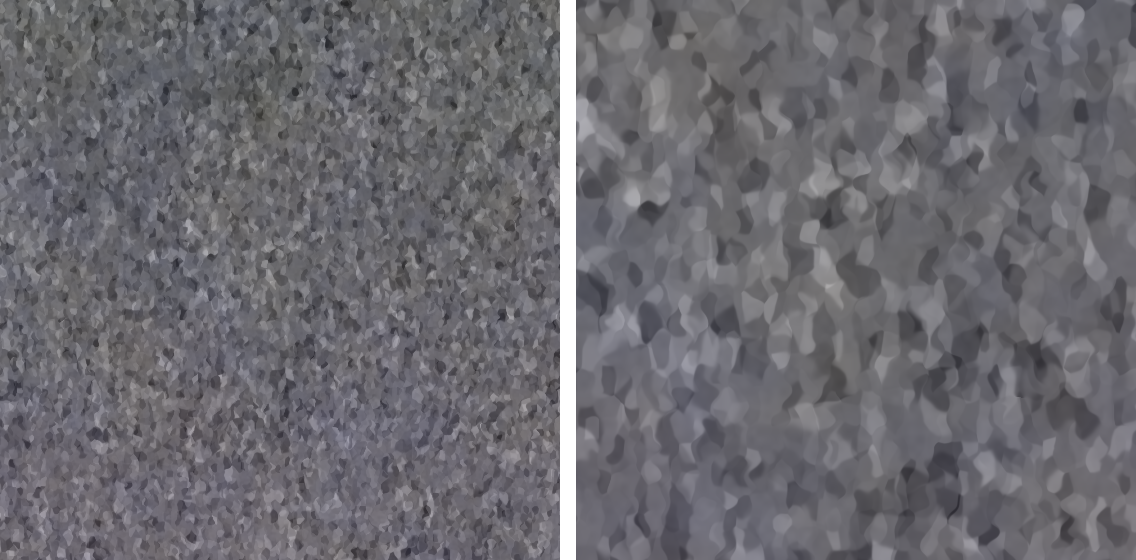
Left, the full canvas; right, a detail of the centre.
This texture is drawn by a WebGL 1 fragment shader. Its source:

```glsl
precision highp float;

// Weathered grey granite: two sizes of soft-edged, slightly upright mineral
// grains made by blending jittered cells, over broad clouds of shade and
// blue, violet and olive tint, finished with a faint fine mottle.

uniform vec2 u_resolution;

const vec3 STONE = vec3(0.413, 0.407, 0.430);
const vec3 BLUE_SHIFT = vec3(-0.012, -0.004, 0.026);
const vec3 VIOLET_SHIFT = vec3(0.010, -0.010, 0.012);

// Sine-free hash: two random values in 0..1 for a lattice point.
vec2 hash2(vec2 p, float seed) {
  vec3 q = fract(vec3(p.xyx + seed) * vec3(0.1031, 0.1030, 0.0973));
  q += dot(q, q.yzx + 33.33);
  return fract((q.xx + q.yz) * q.zy);
}

// Value noise in -1..1.
float noise(vec2 p, float seed) {
  vec2 cell = floor(p);
  vec2 f = fract(p);
  f = f * f * (3.0 - 2.0 * f);
  float low = mix(hash2(cell, seed).x, hash2(cell + vec2(1.0, 0.0), seed).x, f.x);
  float high = mix(hash2(cell + vec2(0.0, 1.0), seed).x, hash2(cell + 1.0, seed).x, f.x);
  return 2.0 * mix(low, high, f.y) - 1.0;
}

// Layered noise for clouds with ragged borders.
float cloud(vec2 p, float seed) {
  float sum = 0.0;
  float weight = 0.55;
  for (int octave = 0; octave < 4; octave++) {
    sum += weight * noise(p, seed);
    p = mat2(1.6, 1.2, -1.2, 1.6) * p + 7.3;
    weight *= 0.55;
  }
  return sum;
}

// Grain tone in -1..1: each cell is a tilted ellipse with its own shade;
// a cubic spread leaves most grains grey and a few very light or dark.
float grains(vec2 p, float seed, float sharpness) {
  vec2 cell = floor(p);
  float toneSum = 0.0;
  float weightSum = 0.0;
  for (int y = -1; y <= 1; y++) {
    for (int x = -1; x <= 1; x++) {
      vec2 id = cell + vec2(float(x), float(y));
      vec2 site = id + 0.1 + 0.8 * hash2(id, seed);
      vec2 traits = hash2(id, seed + 41.0);
      float angle = 1.6 * (traits.x - 0.5);
      float c = cos(angle);
      float s = sin(angle);
      vec2 d = mat2(c, s, -s, c) * (p - site) * vec2(1.2, 0.85);
      float weight = exp(-sharpness * dot(d, d));
      float shade = 2.0 * traits.y - 1.0;
      toneSum += weight * shade * shade * shade;
      weightSum += weight;
    }
  }
  return toneSum / max(weightSum, 1e-9);
}

void main() {
  vec2 uv = gl_FragCoord.xy / u_resolution;

  // Bend the grain borders so that they look chipped.
  vec2 bend = vec2(noise(uv * 120.0, 3.0), noise(uv * 120.0, 9.0));
  vec2 grainUv = uv + 0.0032 * bend;

  // Crystals, with their contrast varying from region to region.
  float contrast = 1.0 + 0.3 * cloud(uv * 7.0, 17.0);
  float coarse = grains(grainUv * vec2(72.0, 56.0), 5.0, 16.0);
  float fine = grains(grainUv * vec2(124.0, 94.0), 23.0, 13.0);
  float tone = contrast * (0.135 * coarse + 0.115 * fine);

  // Broad light, stained patches and fine mottle.
  float shadeCloud = cloud(uv * 5.0, 31.0);
  tone += 0.022 * shadeCloud + 0.035 * (0.5 - uv.y);
  tone -= 0.05 * smoothstep(0.45, 0.85, cloud(uv * 4.5, 53.0));
  tone += 0.012 * noise(uv * 210.0, 61.0);

  // Tint drifts between blue and olive, with violet towards the bottom.
  float tint = cloud(uv * 8.0, 71.0) + 0.3 * noise(uv * 45.0, 83.0);
  vec3 color = STONE + tone;
  color += BLUE_SHIFT * tint;
  color += VIOLET_SHIFT * (0.45 - uv.y + 0.4 * cloud(uv * 6.0, 97.0));

  gl_FragColor = vec4(clamp(color, 0.0, 1.0), 1.0);
}
```
